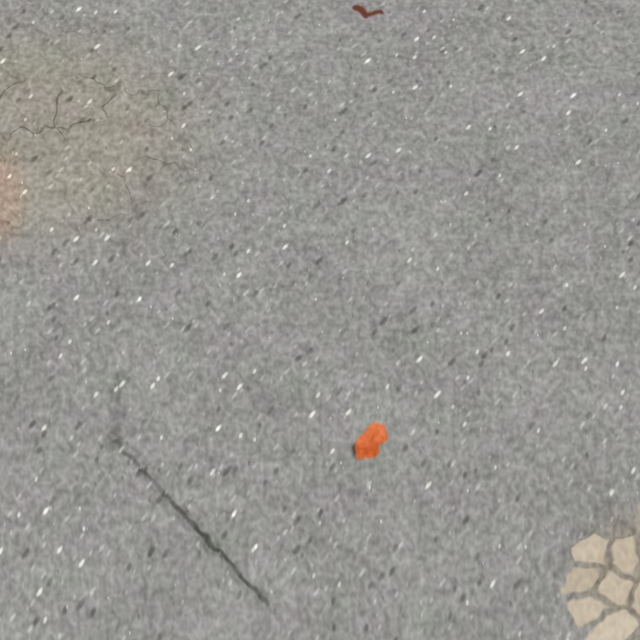
This texture is drawn by a three.js fragment shader. Its source:

```glsl
varying vec2 vUv;

vec2 hash2(vec2 p) {
  vec3 q = fract(p.xyx * vec3(0.1031, 0.1030, 0.0973));
  q += dot(q, q.yzx + 33.33);
  return fract((q.xx + q.yz) * q.zy);
}

float gradientDot(vec2 cell, vec2 offset) {
  float angle = 6.2832 * hash2(cell).x;
  return dot(vec2(cos(angle), sin(angle)), offset);
}

float noise(vec2 p) {
  vec2 i = floor(p), f = fract(p);
  vec2 u = f * f * f * (f * (f * 6.0 - 15.0) + 10.0);
  float low = mix(gradientDot(i, f), gradientDot(i + vec2(1, 0), f - vec2(1, 0)), u.x);
  float high = mix(gradientDot(i + vec2(0, 1), f - vec2(0, 1)), gradientDot(i + 1.0, f - 1.0), u.x);
  return mix(low, high, u.y);
}

// Gap to the nearest cell border, then the centre of the cell
vec3 voronoi(vec2 p) {
  float nearest = 9.0, second = 9.0;
  vec2 centre = p;
  for (int y = -1; y <= 1; y++)
    for (int x = -1; x <= 1; x++) {
      vec2 cell = floor(p) + vec2(x, y);
      vec2 site = cell + 0.15 + 0.7 * hash2(cell);
      float d = length(p - site);
      if (d < nearest) { second = nearest; nearest = d; centre = site; }
      else second = min(second, d);
    }
  return vec3(second - nearest, centre);
}

// Scattered tilted flecks, at most one in each cell
float flecks(vec2 p, float chance, float size) {
  float cover = 0.0;
  for (int y = -1; y <= 1; y++)
    for (int x = -1; x <= 1; x++) {
      vec2 cell = floor(p) + vec2(x, y);
      vec2 rnd = hash2(cell + 71.0);
      vec2 d = p - cell - hash2(cell + 19.0);
      d.x -= d.y * (rnd.y - 0.3);
      float r = length(d * vec2(1.25, 0.85)) / (size * (0.5 + rnd.y));
      cover = max(cover, step(rnd.x, chance) * (0.4 + 0.6 * rnd.y) * (1.0 - smoothstep(0.3, 1.3, r)));
    }
  return cover;
}

float segment(vec2 p, vec2 a, vec2 b) {
  vec2 ab = b - a;
  return length(p - a - ab * clamp(dot(p - a, ab) / dot(ab, ab), 0.0, 1.0));
}

// Soft elliptical patch
float patchAt(vec2 p, vec2 centre, vec2 radius) {
  return 1.0 - smoothstep(0.3, 1.0, length((p - centre) / radius));
}

void main() {
  vec2 p = vUv;
  vec2 ground = vec2(p.x, p.y * (0.8 + 0.35 * p.y));
  vec2 wobble = vec2(noise(p * 45.0), noise(p * 45.0 + 37.0));

  // Asphalt grain
  vec2 g = ground + 0.004 * wobble;
  float tone = 0.11 * noise(g * vec2(95, 72)) + 0.075 * noise(g * vec2(165, 125) + 9.0)
    + 0.05 * noise(g * 28.0 + 4.0) + 0.04 * noise(g * 7.0);
  vec3 color = vec3(0.587, 0.585, 0.573) + tone;
  color += vec3(0.012, -0.006, 0.012) * noise(p * 16.0 + 50.0);

  // Worn, cracked earth at the upper left
  float worn = patchAt(p, vec2(0.06, 0.79), vec2(0.36, 0.24));
  color += worn * vec3(0.03, 0.015, -0.02);
  color += patchAt(p, vec2(0.0, 0.69), vec2(0.06, 0.1)) * vec3(0.06, 0.0, -0.02);
  float plates = voronoi(p * vec2(11, 15) + 0.3 * wobble).x;
  color -= 0.13 * worn * (1.0 - smoothstep(0.0, 0.09, plates)) * smoothstep(-0.15, 0.25, noise(p * 9.0 + 3.0));

  // Dark pits and bright chips
  color -= 0.15 * flecks(ground * vec2(38, 34) + 5.0, 0.22, 0.18);
  color += 0.13 * flecks(ground * vec2(62, 54), 0.22, 0.2);
  color += vec3(0.32, 0.32, 0.3) * flecks(ground * vec2(36, 32) + 90.0, 0.16, 0.13);

  // Diagonal seam with a faint upward branch
  vec2 s = p + 0.006 * wobble;
  float seam = segment(s, vec2(0.18, 0.31), vec2(0.42, 0.055));
  float branch = segment(s, vec2(0.18, 0.31), vec2(0.185, 0.41));
  float depth = 0.6 + 0.4 * patchAt(p, vec2(0.34, 0.14), vec2(0.14));
  color -= depth * (0.17 * (1.0 - smoothstep(0.001, 0.006, seam)) + 0.07 * (1.0 - smoothstep(0.0, 0.02, seam)));
  color -= 0.07 * (1.0 - smoothstep(0.0, 0.016, branch));

  // Pale stones set in mud at the lower right
  vec3 stone = voronoi(p * vec2(16, 18) + 0.12 * wobble);
  vec2 fromCorner = stone.yz / vec2(16, 18) - vec2(1.0, 0.09);
  float inside = 1.0 - smoothstep(0.95, 1.0, length(fromCorner / vec2(0.115, 0.11)));
  float mud = patchAt(p, vec2(1.0, 0.09), vec2(0.14, 0.15));
  color = mix(color, vec3(0.57, 0.53, 0.47) + tone, 0.8 * mud);
  vec3 stoneColor = vec3(0.77, 0.72, 0.64) + 0.5 * tone + 0.06 * (hash2(stone.yz).x - 0.5);
  color = mix(color, stoneColor, inside * smoothstep(0.06, 0.24, stone.x));

  // Orange leaf with its shadow, and a dry curl at the top
  color = mix(color, vec3(0.27, 0.23, 0.21), 0.8 * patchAt(s, vec2(0.557, 0.297), vec2(0.013, 0.016)));
  vec2 leaf = p - vec2(0.58, 0.31) + 0.012 * wobble;
  leaf.x -= 0.35 * leaf.y;
  float blade = 1.0 - smoothstep(0.85, 1.1, length(leaf / vec2(0.023, 0.031)));
  color = mix(color, vec3(0.83, 0.43, 0.25) + 0.8 * tone + 1.5 * leaf.y, blade);
  float curl = segment(s, vec2(0.557, 0.988), vec2(0.572, 0.977));
  curl = min(curl, segment(s, vec2(0.572, 0.977), vec2(0.597, 0.98)) + 0.002);
  color = mix(color, vec3(0.42, 0.25, 0.2), 1.0 - smoothstep(0.002, 0.007, curl));

  gl_FragColor = vec4(color, 1.0);
}
```
